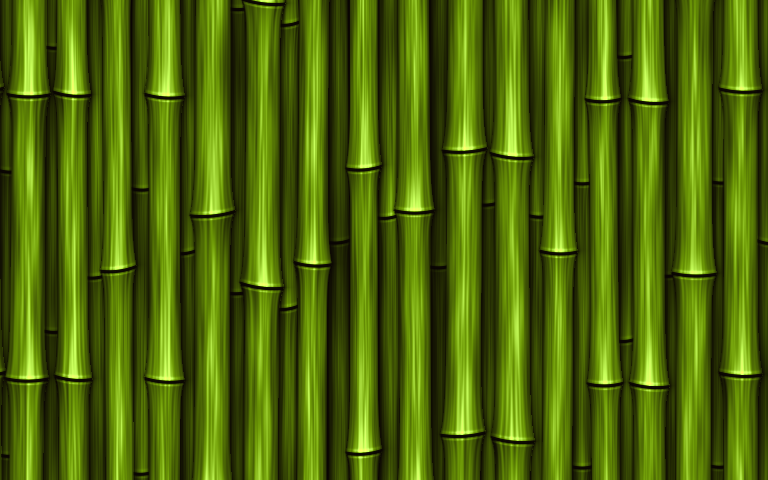
Reproduce this texture procedurally as a Shadertoy shader.

```glsl
// A wall of green bamboo: sixteen lit canes in front of a darker, shadowed row.
// Each cane is a flared width profile around its joints, shaded like a cylinder
// and streaked with gradient noise stretched along the fibres.

const float SEGMENT = 0.592; // joint spacing, in canvas heights

// Height of one joint on every cane, front row and back row
const float FRONT_JOINT[16] = float[16](
    0.798, 0.800, 0.435, 0.796, 0.550, 0.992, 0.446, 0.646,
    0.556, 0.683, 0.671, 0.471, 0.788, 0.785, 0.425, 0.808);
const float BACK_JOINT[17] = float[17](
    0.642, 0.900, 0.421, 0.604, 0.473, 0.388, 0.948, 0.494, 0.546,
    0.442, 0.573, 0.548, 0.617, 0.881, 0.425, 0.619, 0.494);

float hash(float n) { return fract(sin(n * 91.37 + 4.1) * 437.585); }

float bell(float x) { return exp(-x * x); }

vec2 gradient(vec2 cell) {
    float angle = 6.2832 * fract(sin(dot(cell, vec2(127.1, 311.7))) * 437.585);
    return vec2(cos(angle), sin(angle));
}

float gradientNoise(vec2 p) {
    vec2 i = floor(p), f = p - i;
    vec2 s = f * f * f * (f * (f * 6.0 - 15.0) + 10.0);
    vec2 e = vec2(1.0, 0.0);
    float low = mix(dot(gradient(i), f), dot(gradient(i + e.xy), f - e.xy), s.x);
    float high = mix(dot(gradient(i + e.yx), f - e.yx), dot(gradient(i + e.xx), f - e.xx), s.x);
    return mix(low, high, s.y);
}

// Uneven spacing of the canes
float caneX(float i) { return 0.1 * i + 0.055 + 0.0125 * sin(0.52 * (i - 6.5)); }

// Returns brightness, coverage, and distance past the right and left edges
vec4 cane(vec2 p, float x, float width, float joint, float seed) {
    float offset = p.x - x - 0.016 * (hash(seed) - 0.5) * (p.y - 0.5);
    float u = clamp(offset / width, -1.2, 1.2);
    float tilt = 0.012 * (hash(seed + 7.0) - 0.5);
    float above = mod(p.y - joint - tilt * u - 0.005 * u * u, SEGMENT);
    float below = SEGMENT - above;
    float s = above < below ? above : -below;

    // Silhouette: long flare above a joint, short one below it
    float halfWidth = width * (0.78 + 0.24 * exp(-above / 0.045) + 0.23 * exp(-below / 0.022));
    float v = clamp(offset / halfWidth, -1.5, 1.5);
    float aa = 1.0 / iResolution.y;
    float cover = 1.0 - smoothstep(-aa, aa, abs(offset) - halfWidth);

    // Cylinder light, with a flush of brightness just above the joint
    float dome = sqrt(max(1.0 - v * v, 0.0));
    float core = bell((v - 0.05) / 0.42);
    float shade = 0.08 + 0.64 * dome + 0.17 * core;
    shade += 0.38 * core * exp(-above / 0.075);
    shade -= 0.22 * exp(-below / 0.06);

    // Fibres and stains
    vec2 grain = vec2(v + seed * 5.3, p.y + seed * 2.7);
    shade += dome * (0.30 * gradientNoise(grain * vec2(4.0, 3.5))
                   + 0.32 * gradientNoise(grain * vec2(8.0, 7.0))
                   + 0.28 * gradientNoise(grain * vec2(1.7, 5.0)));

    // Joint: dark groove between two thin lit lips
    shade += 0.22 * dome * bell((s - 0.008) / 0.003);
    shade += 0.30 * dome * bell((s + 0.007) / 0.002);
    shade *= 0.05 + 0.95 * smoothstep(0.0020, 0.0045, abs(s));
    return vec4(max(shade, 0.0), cover, offset - halfWidth, -offset - halfWidth);
}

// Shadow cast outside an edge, fading with distance
float shadow(float distance_, float reach) {
    return distance_ > 0.0 ? exp(-distance_ / reach) : 0.0;
}

// Brightness to colour: brown black, olive, green, pale highlight
vec3 bambooColor(float b) {
    vec3 color = vec3(0.035, 0.015, 0.01) + b * vec3(0.49, 0.73, 0.015);
    return color + vec3(0.18, 0.12, 0.38) * smoothstep(0.75, 1.35, b);
}

void mainImage(out vec4 fragColor, in vec2 fragCoord) {
    vec2 p = fragCoord / iResolution.xy * vec2(1.6, 1.0);
    int cell = int(floor(p.x * 10.0));
    float light = 0.0;

    // Back row, one dim cane behind each gap
    for (int k = cell - 1; k <= cell + 2; k++) {
        float i = float(k);
        vec4 c = cane(p, caneX(i - 0.5), 0.029, BACK_JOINT[(k + 17) % 17], i + 40.0);
        float dim = mix(0.40, 0.75, hash(i + 3.0));
        dim *= 0.9 + 0.6 * gradientNoise(vec2(i * 3.7, p.y * 3.0));
        light = mix(light, c.x * dim, c.y);
    }

    // Front row, each cane casting a shadow mostly to its right
    for (int k = cell - 1; k <= cell + 1; k++) {
        float i = float(k);
        float width = 0.0425 + 0.005 * cos(1.257 * (i - 4.3));
        vec4 c = cane(p, caneX(i), width, FRONT_JOINT[(k + 16) % 16], i);
        light *= 1.0 - 0.85 * shadow(c.z, 0.012);
        light *= 1.0 - 0.50 * shadow(c.w, 0.003);
        light = mix(light, c.x, c.y);
    }
    fragColor = vec4(bambooColor(light), 1.0);
}
```
